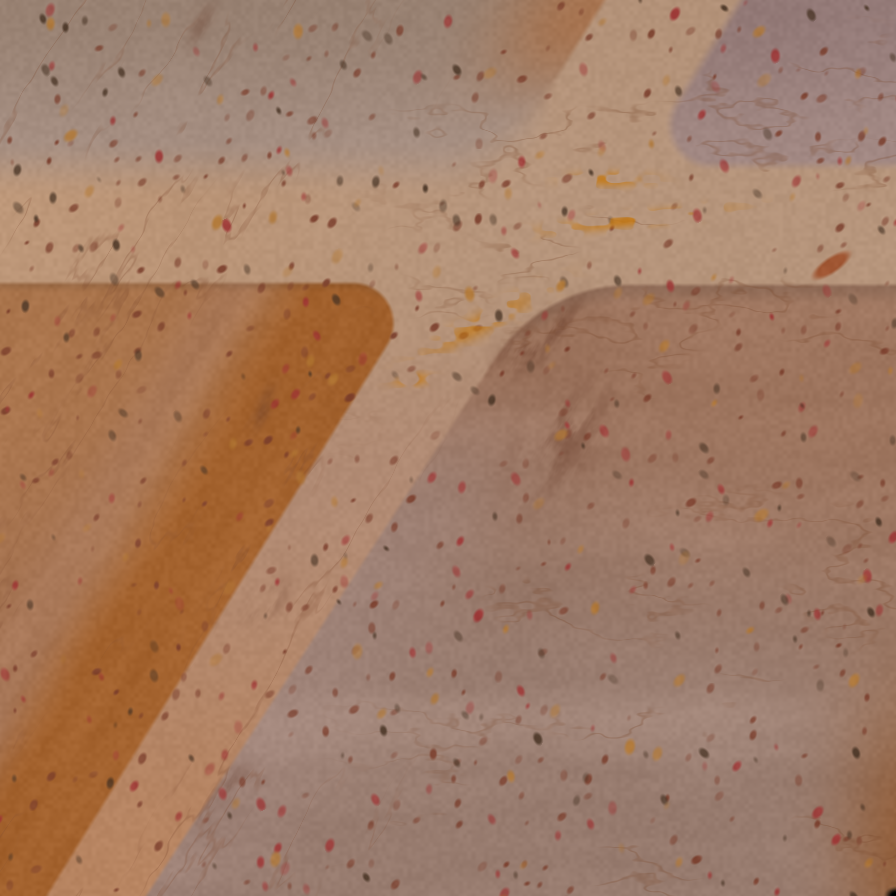
Write a WebGL 1 fragment shader that draws this background.

```glsl
precision highp float;
uniform vec2 u_resolution;

float hash(vec2 p) {
  vec3 q = fract(p.xyx * 0.1031);
  q += dot(q, q.yzx + 33.33);
  return fract((q.x + q.y) * q.z);
}

float noise(vec2 p) {
  vec2 i = floor(p), f = fract(p);
  f = f * f * (3.0 - 2.0 * f);
  return mix(mix(hash(i), hash(i + vec2(1, 0)), f.x),
             mix(hash(i + vec2(0, 1)), hash(i + vec2(1, 1)), f.x), f.y);
}

float fbm(vec2 p) {
  float sum = 0.0, amp = 0.5;
  for (int i = 0; i < 4; i++) {
    sum += amp * noise(p);
    p = p * 2.03 + 17.0;
    amp *= 0.5;
  }
  return sum / 0.9375;
}

vec2 turn(vec2 p, float a) {
  return vec2(cos(a) * p.x + sin(a) * p.y, cos(a) * p.y - sin(a) * p.x);
}

// Rounded wedge between a slanted line and a level edge
float panel(vec2 p, float foot, float slope, float side, float edge, float up, float r) {
  float len = sqrt(1.0 + slope * slope);
  float a = side * (p.x - foot - slope * p.y) / len + r;
  float b = up * (p.y - edge) + r;
  float g = -side * up * slope / len;
  float d = max(a, b);
  if (a > b * g && b > a * g) d = sqrt((a * a + b * b - 2.0 * a * b * g) / (1.0 - g * g));
  return d - r;
}

float cover(float d, float soft) {
  return 1.0 - smoothstep(-soft, soft, d);
}

// Soft elliptical spot
float spot(vec2 p, vec2 centre, vec2 size, float angle) {
  vec2 q = turn(p - centre, angle) / size;
  return exp(-dot(q, q));
}

// Scattered flecks, one at most in each cell
vec3 flecks(vec3 col, vec2 p, float cells, float density, vec3 tint, float seed) {
  vec2 g = p * cells, id = floor(g) + seed;
  vec2 centre = 0.25 + 0.5 * vec2(hash(id + 3.1), hash(id + 8.7));
  float size = 0.06 + 0.11 * hash(id + 5.3);
  vec2 q = turn(fract(g) - centre, 0.4 + 1.2 * hash(id + 1.9));
  float d = length(q * vec2(0.65, 1.0)) - size;
  float a = cover(d, 0.07) * step(hash(id), density) * (0.3 + 0.6 * hash(id + 6.2));
  return mix(col, tint, a);
}

// Thin broken strands along the x axis of p
float strands(vec2 p, float seed) {
  float ridge = abs(fbm(p + seed) - 0.5);
  return (1.0 - smoothstep(0.0, 0.035, ridge)) * smoothstep(0.5, 0.75, noise(p * 0.7 + seed * 2.0));
}

void main() {
  vec2 p = gl_FragCoord.xy / u_resolution;
  float soft = max(0.003, 0.8 / u_resolution.y);
  vec2 along = turn(p, 1.02);
  float cloud = fbm(p * 5.0);

  // Pale crossing bands
  vec3 col = mix(vec3(0.74, 0.59, 0.47), vec3(0.71, 0.58, 0.48), smoothstep(0.1, 0.6, p.x));
  vec3 lowerBand = mix(vec3(0.72, 0.52, 0.38), vec3(0.69, 0.54, 0.45), smoothstep(0.0, 0.5, p.y));
  col = mix(lowerBand, col, smoothstep(0.45, 0.7, p.y));

  // Upper left: grey, warm beside the slant
  float d = panel(p, 0.055, 0.62, 1.0, 0.812, -1.0, 0.14);
  vec3 tone = mix(vec3(0.65, 0.56, 0.51), vec3(0.60, 0.51, 0.45), smoothstep(0.82, 1.0, p.y));
  float warm = smoothstep(-0.17, 0.0, d) * smoothstep(0.84, 0.98, p.y) * smoothstep(0.42, 0.62, p.x);
  tone = mix(tone, vec3(0.66, 0.46, 0.32), warm);
  col = mix(col, tone, cover(d, mix(0.035, 0.004, smoothstep(0.83, 0.92, p.y))));

  // Upper right: cool grey
  d = panel(p, 0.207, 0.62, -1.0, 0.815, -1.0, 0.045);
  tone = mix(vec3(0.63, 0.53, 0.51), vec3(0.58, 0.48, 0.47), smoothstep(0.82, 1.0, p.y));
  col = mix(col, tone, cover(d, 0.007));

  // Lower left: tan with a deep orange stripe
  d = panel(p, 0.052, 0.618, 1.0, 0.684, 1.0, 0.045);
  float inset = 0.052 + 0.618 * p.y - p.x;
  tone = mix(vec3(0.62, 0.43, 0.31), vec3(0.67, 0.46, 0.30), smoothstep(0.1, 0.65, p.y));
  tone = mix(tone, vec3(0.67, 0.48, 0.36), 0.7 * exp(-pow((inset - 0.21) / 0.04, 2.0)));
  float stripe = 1.0 - smoothstep(0.11, 0.19, inset + 0.02 * (cloud - 0.5));
  tone = mix(tone, vec3(0.64, 0.385, 0.18), stripe);
  tone -= 0.05 * (fbm(along * vec2(4.0, 45.0)) - 0.5);
  tone *= 1.0 - 0.1 * smoothstep(-0.012, 0.0, d) * smoothstep(0.66, 0.68, p.y);
  col = mix(col, tone, cover(d, soft));

  // Lower right: brown above, grey below, with level streaks
  d = panel(p, 0.163, 0.65, -1.0, 0.682, 1.0, 0.18);
  tone = mix(vec3(0.60, 0.49, 0.44), vec3(0.62, 0.46, 0.37), smoothstep(0.2, 0.62, p.y + 0.2 * (p.x - 0.6)));
  tone = mix(tone, vec3(0.62, 0.51, 0.47), 0.7 * cover(-d - 0.08, 0.08) * cover(p.y - 0.5, 0.1));
  float paleStreak = smoothstep(0.145, 0.17, p.y + 0.015 * cloud) * cover(p.y - 0.24, 0.05);
  tone += 0.025 * paleStreak;
  tone -= 0.06 * (fbm(p * vec2(5.0, 25.0)) - 0.5);
  tone = mix(tone, vec3(0.58, 0.36, 0.20), 0.85 * spot(p, vec2(1.02, 0.05), vec2(0.08, 0.18), 0.0));
  tone *= 1.0 - 0.12 * smoothstep(-0.025, 0.0, d) * smoothstep(0.58, 0.67, p.y);
  col = mix(col, tone, cover(d, soft));

  // Brown smudges broken up by noise
  float smudge = spot(p, vec2(0.60, 0.62), vec2(0.055, 0.018), 0.65);
  smudge += 0.7 * spot(p, vec2(0.63, 0.51), vec2(0.065, 0.035), 1.0);
  smudge += 0.8 * spot(p, vec2(0.295, 0.325), vec2(0.03, 0.014), 0.8);
  smudge += 0.6 * spot(p, vec2(0.295, 0.545), vec2(0.025, 0.008), 1.2);
  smudge += 0.5 * spot(p, vec2(0.25, 0.12), vec2(0.04, 0.02), 0.5);
  smudge += 0.5 * spot(p, vec2(0.225, 0.975), vec2(0.025, 0.012), 1.1);
  col = mix(col, vec3(0.40, 0.23, 0.16), min(smudge, 1.0) * 0.7 * smoothstep(0.3, 0.75, fbm(along * vec2(25.0, 70.0))));
  col = mix(col, vec3(0.60, 0.27, 0.12), 0.8 * cover(length(turn(p - vec2(0.928, 0.704), 0.6) / vec2(0.023, 0.008)) - 1.0, 0.3));

  // Fine strands, level on the right and slanted on the left
  col = mix(col, vec3(0.48, 0.29, 0.18), 0.28 * strands(p * vec2(12.0, 30.0), 4.0) * smoothstep(0.3, 0.6, p.x));
  col = mix(col, vec3(0.50, 0.30, 0.20), 0.25 * strands(along * vec2(8.0, 35.0), 9.0) * cover(p.x - 0.45, 0.1));

  // Flecks, then ochre clusters around the crossing
  col = flecks(col, p, 42.0, 0.22, vec3(0.48, 0.24, 0.17), 0.0);
  col = flecks(col, turn(p, 0.5) + 2.0, 35.0, 0.12, vec3(0.62, 0.20, 0.20), 40.0);
  col = flecks(col, turn(p, 0.9) + 3.0, 38.0, 0.10, vec3(0.28, 0.20, 0.14), 90.0);
  col = flecks(col, turn(p, 0.2) + 1.0, 30.0, 0.12, vec3(0.70, 0.47, 0.20), 150.0);
  float ochre = spot(p, vec2(0.71, 0.755), vec2(0.09, 0.008), 0.12);
  ochre += spot(p, vec2(0.68, 0.80), vec2(0.04, 0.008), 0.0);
  ochre += spot(p, vec2(0.46, 0.576), vec2(0.018, 0.007), 0.1);
  ochre += 0.8 * spot(p, vec2(0.54, 0.64), vec2(0.07, 0.012), 0.5);
  col = mix(col, vec3(0.76, 0.46, 0.06), min(ochre, 1.0) * 0.85 * smoothstep(0.52, 0.7, noise(p * vec2(70.0, 130.0))));

  // Mottle, grain and the dark corner
  col += 0.03 * (cloud - 0.5) + 0.035 * (noise(p * 210.0) - 0.5);
  col *= smoothstep(0.003, 0.012, length((p - vec2(1.0, 0.0)) * vec2(0.8, 1.0)));
  gl_FragColor = vec4(col, 1.0);
}
```
